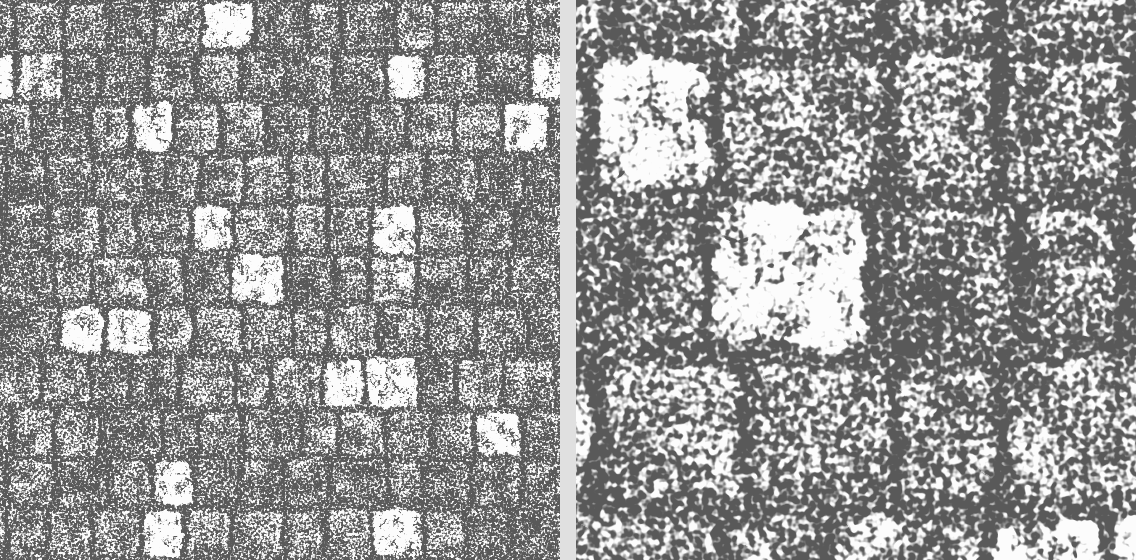
Left, the full canvas; right, a detail of the centre.
This texture is drawn by a WebGL 2 fragment shader. Its source:

```glsl
#version 300 es
precision highp float;
// Two-tone, grainy cobblestone paving: staggered rows of worn square setts.

uniform vec2 u_resolution;
out vec4 fragColor;

const vec2 STONES = vec2(12.0, 11.0);      // repeats across and down
const vec3 INK = vec3(0.35);
const vec3 PAPER = vec3(0.99);
const vec2 JOINT = vec2(0.055, 0.056);     // half joint width, in stone widths
const float CORNER = 0.12;                 // corner radius of a stone
const float WIDTH_JITTER = 0.32;
const float EDGE_WOBBLE = 0.09;
const float BRIGHT_SHARE = 0.14;           // share of partly or fully bleached stones
const float STONE_TONE = -0.23;            // tones shift the grain threshold
const float JOINT_TONE = -0.50;
const float GRAIN_FREQ = 205.0;
const float SOFTNESS = 0.52;

float hash(vec2 p, float seed) {
  uvec2 q = uvec2(p + 0.5) * uvec2(1597334673u, 3812015801u);
  uint h = (q.x ^ q.y) + uint(seed) * 668265u;
  h = (h ^ (h >> 15)) * 2246822519u;
  h = (h ^ (h >> 13)) * 3266489917u;
  return float((h ^ (h >> 16)) >> 8) / 16777216.0;
}

vec2 wrap(vec2 cell, vec2 period) {
  return floor(mod(cell + 0.5, period));
}

float corner(vec2 cell, vec2 offset, float period, float seed) {
  float angle = 6.28319 * hash(wrap(cell, vec2(period)), seed);
  return dot(vec2(cos(angle), sin(angle)), offset);
}

// Tileable gradient noise over the unit canvas
float noise(vec2 uv, float freq, float seed) {
  vec2 p = uv * freq, i = floor(p), f = p - i;
  vec2 w = f * f * f * (f * (f * 6.0 - 15.0) + 10.0);
  vec2 e = vec2(1.0, 0.0);
  float low = mix(corner(i, f, freq, seed), corner(i + e, f - e, freq, seed), w.x);
  float high = mix(corner(i + e.yx, f - e.yx, freq, seed),
                   corner(i + 1.0, f - 1.0, freq, seed), w.x);
  return mix(low, high, w.y);
}

// Left edge of a stone; squaring keeps most stones close to one unit wide
float leftEdge(float column, float row) {
  float h = hash(wrap(vec2(column, row), STONES), 1.0);
  return column + WIDTH_JITTER * h * h;
}

float roundedBox(vec2 p, vec2 halfSize, float radius) {
  vec2 q = abs(p) - halfSize + radius;
  return length(max(q, 0.0)) + min(max(q.x, q.y), 0.0) - radius;
}

void main() {
  vec2 uv = gl_FragCoord.xy / u_resolution;

  // Uneven rows and columns
  vec2 wobble = vec2(noise(uv, 36.0, 2.0), noise(uv, 36.0, 3.0))
              + 0.6 * vec2(noise(uv, 90.0, 4.0), noise(uv, 90.0, 5.0));
  vec2 p = uv * STONES + EDGE_WOBBLE * wobble;
  p.y += 0.12 * noise(uv, 6.0, 6.0);
  float row = floor(p.y);
  p.x += hash(wrap(vec2(0.0, row), STONES), 7.0);
  float column = floor(p.x);
  column -= 1.0 - step(leftEdge(column, row), p.x);
  float left = leftEdge(column, row);
  float right = leftEdge(column + 1.0, row);
  vec2 id = wrap(vec2(column, row), STONES);

  // Stone outline, slightly sheared and resized
  float aspect = STONES.x / STONES.y;
  vec2 local = vec2(p.x - 0.5 * (left + right), (p.y - row - 0.5) * aspect);
  vec2 halfSize = 0.5 * vec2(right - left, aspect) - JOINT;
  halfSize -= 0.025 * vec2(hash(id, 8.0), hash(id, 9.0));
  vec2 sheared = local + vec2(local.y * 0.12 * (hash(id, 10.0) - 0.5), 0.0);
  float dist = roundedBox(sheared, halfSize, CORNER);
  float stone = 1.0 - smoothstep(-0.05, 0.025, dist);

  // Wear: patches, one lighter side, pale rim, a few bleached stones
  float patches = noise(uv, 34.0, 11.0) + 0.7 * noise(uv, 80.0, 12.0);
  float lightAngle = 6.28319 * hash(id, 13.0);
  float slope = dot(local, vec2(cos(lightAngle), sin(lightAngle)));
  float rim = smoothstep(-0.13, -0.05, dist) * step(0.0, local.x + local.y);
  float bleached = smoothstep(1.0 - BRIGHT_SHARE, 1.0 - 0.4 * BRIGHT_SHARE, hash(id, 14.0));
  float crack = 1.0 - smoothstep(0.01, 0.06, abs(noise(uv, 34.0, 15.0)));
  float tone = STONE_TONE + 0.34 * (hash(id, 16.0) - 0.5);
  tone += (0.7 + 0.9 * bleached) * patches + 0.3 * slope + 0.28 * rim;
  tone += bleached * (1.05 - 0.9 * crack * smoothstep(0.05, -0.1, patches));

  // Pebbly bed joints, cleaner upright joints
  float upright = smoothstep(0.0, 0.06, abs(local.x) - halfSize.x);
  float bed = smoothstep(0.0, 0.06, abs(local.y) - halfSize.y);
  float jointTone = JOINT_TONE - 0.3 * upright * (1.0 - bed);
  jointTone += 0.9 * bed * noise(uv, 130.0, 19.0);

  // Grain cut to two tones
  float grain = 1.7 * noise(uv, GRAIN_FREQ, 17.0)
              + 1.2 * noise(uv, floor(GRAIN_FREQ * 1.7), 18.0);
  float level = grain + mix(jointTone, tone, stone);
  fragColor = vec4(mix(INK, PAPER, smoothstep(-SOFTNESS, SOFTNESS, level)), 1.0);
}
```
